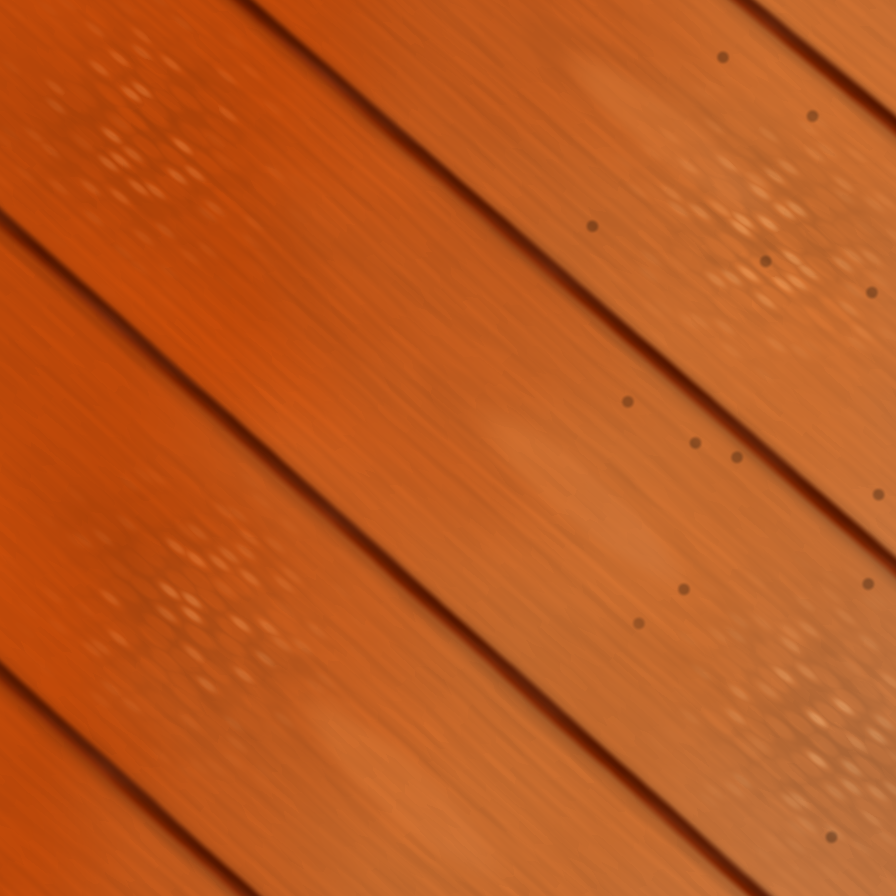
Write a WebGL 2 fragment shader that draws this texture.

```glsl
#version 300 es
precision highp float;

uniform vec2 u_resolution;
out vec4 fragColor;

#define DEEP vec3(0.74, 0.28, 0.035)
#define AMBER vec3(0.76, 0.35, 0.11)
#define HONEY vec3(0.78, 0.42, 0.18)
#define PALE vec3(0.76, 0.45, 0.24)
#define GROOVE vec3(0.36, 0.11, 0.01)
#define GROOVE_HALF 0.0085
#define PLANK_WIDTH 0.367
#define GRAIN_FREQ 125.0
#define GRAIN_DEPTH 0.022
#define RING_FREQ 62.0
#define WEAR 0.17

float hash(vec2 p) {
  vec3 q = fract(p.xyx * 0.1031);
  q += dot(q, q.yzx + 33.33);
  return fract((q.x + q.y) * q.z);
}

// Cellular noise: distance to the nearest point, and that point's random value
vec2 cells(vec2 p) {
  vec2 cell = floor(p), nearest = vec2(9.0, 0.0);
  for (int j = -1; j <= 1; j++)
    for (int i = -1; i <= 1; i++) {
      vec2 c = cell + vec2(i, j);
      vec2 point = c + 0.2 + 0.6 * vec2(hash(c), hash(c + 41.7));
      float d = length(p - point);
      if (d < nearest.x) nearest = vec2(d, hash(c + 17.3));
    }
  return nearest;
}

// Layered sines, roughly -1 to 1
float waves(vec2 p) {
  float sum = 0.0, amp = 0.5;
  for (int i = 0; i < 4; i++) {
    sum += amp * sin(p.x + 1.7 * sin(p.y)) * cos(p.y * 0.8 + float(i));
    p = mat2(1.5, 1.1, -1.1, 1.5) * p + 2.3;
    amp *= 0.55;
  }
  return sum;
}

// Plank coordinate: whole numbers fall on the slightly fanned grooves
float plankCoord(vec2 p) {
  float offset = p.y - 0.2435 - 0.893 * p.x;
  float k = offset / 0.492;
  for (int i = 0; i < 4; i++)
    k = offset / (0.492 + 0.017 * p.x + k * (0.0145 - 0.009 * p.x));
  return k;
}

vec3 stain(float t) {
  vec3 col = mix(DEEP, AMBER, smoothstep(0.22, 0.46, t));
  col = mix(col, HONEY, smoothstep(0.42, 0.7, t));
  return mix(col, PALE, smoothstep(0.75, 1.02, t));
}

void main() {
  vec2 p = gl_FragCoord.xy / u_resolution;
  p.y = 1.0 - p.y;
  float aa = 1.0 / min(u_resolution.x, u_resolution.y);

  float k = plankCoord(p);
  float id = floor(k);
  float across = k - id - 0.5;
  float along = dot(p, vec2(0.745, 0.667));
  float seed = hash(vec2(id + 20.0, 3.0));

  // Stain fading from red-orange to tan, with soft blotches
  float blotch = waves(vec2(along * 4.0 + id * 2.1, k * 3.5));
  float tone = 0.8 * p.x + 0.3 * p.y - 0.03 + 0.07 * blotch + 0.04 * (seed - 0.5);
  vec3 col = stain(tone);
  col *= 1.0 + 0.045 * waves(vec2(along * 6.0 + 4.0, k * 4.0 + 1.0));

  // Long oval growth rings with a pale heart on each plank
  float bend = 0.03 * waves(vec2(along * 5.0 + seed * 9.0, across * 4.0));
  float run = along - 0.92 + 0.065 * id * id;
  float side = across + 0.04 + bend;
  float ring = sqrt(side * side + 0.13 * run * run / (0.3 + run * run));
  float ringFade = smoothstep(0.5, 0.12, ring) * (0.6 + 0.4 * blotch);
  float line = sin(ring * RING_FREQ + 1.2 * waves(vec2(along * 7.0, k * 5.0)));
  col *= 1.0 - 0.05 * ringFade * smoothstep(0.1, 1.0, line);
  float heart = smoothstep(0.105, 0.06, ring);
  col = mix(col, stain(tone + 0.2) * 1.05, 0.65 * heart);

  // Fine fibres of uneven strength
  float phase = (across + 0.6 * bend) * GRAIN_FREQ;
  float fibre = sin(phase + seed * 6.0) + 0.6 * sin(phase * 1.73 + 2.0 * sin(along * 6.0));
  float strength = 0.55 + 0.6 * waves(vec2(along * 5.0 + 7.0, k * 9.0));
  col *= 1.0 + GRAIN_DEPTH * fibre * strength * (1.0 - 0.6 * heart);
  col *= 1.0 + 0.03 * (cells(vec2(along * 26.0, k * 55.0)).y - 0.5);

  // Raised, rubbed flecks gathered in one stretch of each plank
  float wearRun = fract(along - 0.62 + 0.6 * id + 0.5) - 0.5;
  float cluster = exp(-70.0 * wearRun * wearRun - 14.0 * across * across);
  vec2 fleck = cells(vec2(along * 22.0 + across * 4.0, k * 25.0 + 2.0 * bend));
  float rubbed = smoothstep(0.4, 0.1, fleck.x) * smoothstep(0.45, 0.7, fleck.y);
  col += WEAR * cluster * rubbed * vec3(0.5, 0.7, 0.65);
  col *= 1.0 - 0.08 * cluster * smoothstep(0.3, 0.6, fleck.x);

  // Sparse dark nicks, mostly to the upper right
  vec2 nick = cells(p * 19.0 + 5.0);
  float rare = step(0.93, nick.y) * smoothstep(0.5, 0.8, p.x - 0.3 * p.y + 0.2);
  col *= 1.0 - 0.28 * rare * smoothstep(0.17, 0.07, nick.x);

  // Grooves with a rounded, shaded lower lip
  float d = (k - round(k)) * PLANK_WIDTH;
  d += 0.0008 * waves(vec2(along * 30.0, id));
  float lip = smoothstep(0.024, 0.004, abs(d - 0.003));
  col *= 1.0 - 0.17 * lip;
  float groove = 1.0 - smoothstep(GROOVE_HALF - 0.005, GROOVE_HALF + 0.003 + aa, abs(d));
  vec3 shade = mix(GROOVE, GROOVE * 1.45, smoothstep(-0.003, 0.008, d));
  shade += 0.03 * waves(vec2(along * 22.0, d * 90.0));
  col = mix(col, shade, groove);

  fragColor = vec4(clamp(col, 0.0, 1.0), 1.0);
}
```
